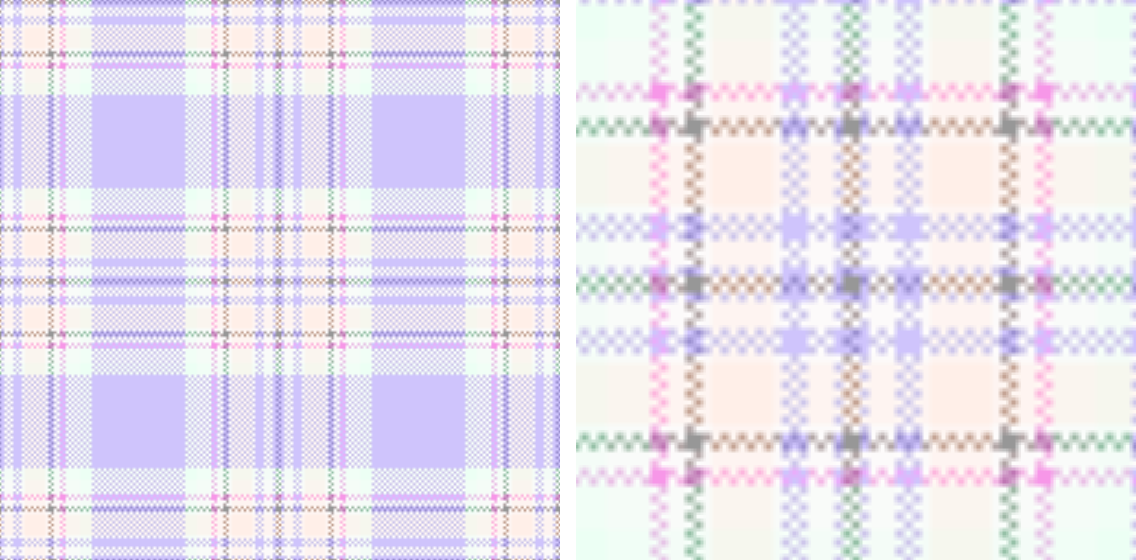
Left, the full canvas; right, a detail of the centre.
Give the GLSL for this pattern, as a Shadertoy shader.

```glsl
// Pastel woven plaid: mirrored lavender, mint and peach bands with fine zigzag pin lines.
#define REPEATS 2.0
#define THREADS 96.0
#define SHIFT 0.5
#define SOFTNESS 0.0042
#define TINT 0.28
#define WHITE vec3(0.995, 0.99, 0.99)
#define LAVENDER vec3(0.81, 0.77, 0.99)
#define MINT vec3(0.963, 1.0, 0.978)
#define PEACH vec3(1.0, 0.968, 0.953)
#define GREY_LINE vec3(0.67)
#define PINK_LINE vec3(0.94, 0.73, 0.91)

// 1 where d lies between two thread counts
float band(float d, float from, float to) {
    return step(from, d) * (1.0 - step(to, d));
}

// Thread colour in rgb, strength of the pin line tint in w
vec4 threadAt(float t) {
    float p = mod(t, THREADS);
    float d = min(p, THREADS - p);
    vec4 c = vec4(WHITE, 0.0);
    // Broad bands, from the narrow pivot to the wide block
    c.rgb = mix(c.rgb, LAVENDER, band(d, 0.0, 2.0) + band(d, 5.0, 8.0));
    c.rgb = mix(c.rgb, PEACH, band(d, 9.0, 16.0));
    c.rgb = mix(c.rgb, mix(WHITE, MINT, 0.45), band(d, 23.0, 28.0));
    c.rgb = mix(c.rgb, MINT, band(d, 28.0, 32.0));
    c.rgb = mix(c.rgb, LAVENDER, step(32.0, d));
    // Pin lines
    c = mix(c, vec4(GREY_LINE, 1.0), band(d, 0.0, 1.0) + band(d, 17.0, 19.0));
    return mix(c, vec4(PINK_LINE, 0.5), band(d, 21.0, 23.0));
}

// Colour cast of a thread, evened out so that pale hues also show
vec3 castOf(vec3 c) {
    float high = max(c.r, max(c.g, c.b));
    float low = min(c.r, min(c.g, c.b));
    return TINT * (c - dot(c, vec3(1.0 / 3.0))) / (high - low + 0.025);
}

// 1 for the near-white threads
float paleness(vec3 c) {
    return step(0.9, min(c.r, min(c.g, c.b)));
}

// Colour of the upper thread, as changed by the one it covers
vec3 shadeThread(vec4 top, vec4 under) {
    // Pin lines take on the hue they cross and deepen over each other
    vec3 c = top.rgb + top.w * castOf(under.rgb);
    float crossing = step(0.1, top.w) * step(0.1, under.w);
    c *= mix(vec3(1.0), under.rgb, 0.35 * crossing);
    // Pale threads strengthen each other, coloured ones fade over them
    float paleTop = paleness(top.rgb);
    float paleUnder = paleness(under.rgb);
    c *= mix(vec3(1.0), under.rgb, paleTop * paleUnder);
    float faded = (1.0 - paleTop) * paleUnder * step(top.w, 0.1);
    c = mix(c, vec3(0.80), 0.35 * faded);
    return clamp(c, 0.0, 1.0);
}

// Plain weave: warp and weft alternate on top
vec3 weave(vec2 t) {
    vec4 warp = threadAt(t.x);
    vec4 weft = threadAt(t.y);
    vec2 cell = floor(t);
    bool warpOnTop = mod(cell.x + cell.y, 2.0) < 0.5;
    return warpOnTop ? shadeThread(warp, weft) : shadeThread(weft, warp);
}

void mainImage(out vec4 fragColor, in vec2 fragCoord) {
    vec2 uv = fragCoord / iResolution.xy;
    vec2 footprint = max(1.0 / iResolution.xy, vec2(SOFTNESS));
    vec3 sum = vec3(0.0);
    // Average a small grid of samples to smooth the thread edges
    for (int j = 0; j < 5; j++) {
        for (int i = 0; i < 5; i++) {
            vec2 offset = (vec2(float(i), float(j)) + 0.5) / 5.0 - 0.5;
            vec2 p = uv + offset * footprint;
            sum += weave(p * REPEATS * THREADS + SHIFT);
        }
    }
    fragColor = vec4(sum / 25.0, 1.0);
}
```
